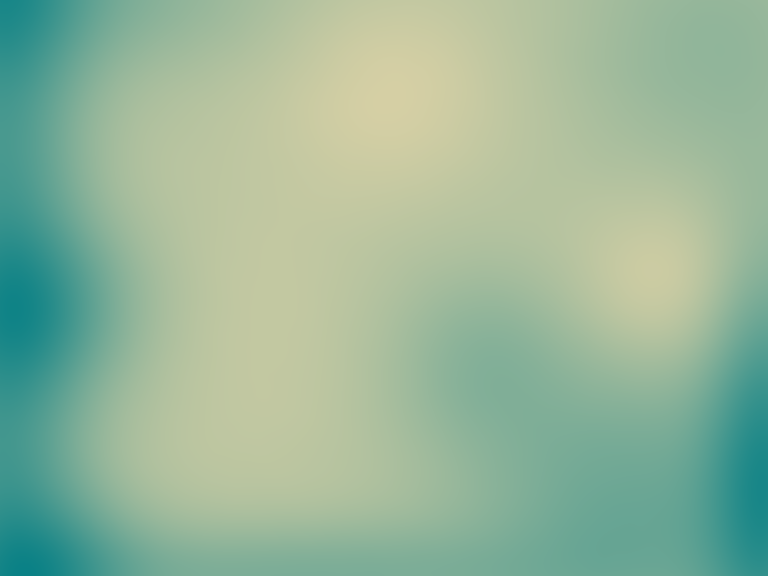
A WebGL 1 fragment shader for this background:

```glsl
precision mediump float;
// Soft blurred backdrop: sandy light fading into teal at the sides and corners.
// Gaussian glows and shadows add up to one warmth value, which picks a colour
// on a teal to sand ramp; layered sines give a very faint mottling.

uniform vec2 u_resolution;

#define COOL_TEAL vec3(0.0, 0.490, 0.518)
#define WARM_SAND vec3(1.0, 0.875, 0.668)
#define BASE_WARMTH 0.72
#define MIN_WARMTH 0.04
#define LEFT_EDGE_DEPTH 0.42
#define LEFT_EDGE_WIDTH 0.11
#define MOTTLE_STRENGTH 0.004

// Elliptical Gaussian: 1 at the centre, fading over the given radii
float glow(vec2 p, vec2 center, vec2 radii) {
  vec2 d = (p - center) / radii;
  return exp(-dot(d, d));
}

// Rotated sine layers, roughly -1 to 1
float mottle(vec2 p) {
  float sum = 0.0;
  float amplitude = 0.5;
  p *= 14.0;
  for (int i = 0; i < 4; i++) {
    sum += amplitude * sin(p.x + 1.7 * sin(p.y)) * cos(p.y * 0.8);
    p = mat2(1.3, 1.1, -1.1, 1.3) * p + 2.4;
    amplitude *= 0.6;
  }
  return sum;
}

float warmthAt(vec2 p) {
  float warmth = BASE_WARMTH;

  // Warm light: top, centre left, right
  warmth += 0.12 * glow(p, vec2(0.508, 0.84), vec2(0.145, 0.182));
  warmth += 0.045 * glow(p, vec2(0.345, 0.42), vec2(0.13, 0.30));
  warmth += 0.135 * glow(p, vec2(0.860, 0.505), vec2(0.115, 0.15));

  // Left side: even edge falloff, deeper in the middle and both corners
  float edge = p.x / LEFT_EDGE_WIDTH;
  warmth -= LEFT_EDGE_DEPTH * exp(-edge * edge);
  warmth -= 0.28 * glow(p, vec2(0.06, 0.465), vec2(0.13, 0.153));
  warmth -= 0.23 * glow(p, vec2(0.08, 1.02), vec2(0.25, 0.15));
  warmth -= 0.27 * glow(p, vec2(0.08, 0.0), vec2(0.12, 0.15));

  // Bottom band
  warmth -= 0.24 * glow(p, vec2(0.38, 0.0), vec2(0.31, 0.095));

  // Lower right pool, its arm towards the centre, and the right edge
  warmth -= 0.30 * glow(p, vec2(0.82, 0.10), vec2(0.215, 0.295));
  warmth -= 0.15 * glow(p, vec2(0.625, 0.375), vec2(0.12, 0.165));
  warmth -= 0.48 * glow(p, vec2(1.0, 0.18), vec2(0.08, 0.37));

  // Upper right haze
  warmth -= 0.15 * glow(p, vec2(0.925, 0.92), vec2(0.18, 0.24));
  return warmth;
}

void main() {
  vec2 uv = gl_FragCoord.xy / u_resolution;
  float aspect = u_resolution.x / u_resolution.y;
  float warmth = warmthAt(uv) + MOTTLE_STRENGTH * mottle(uv * vec2(aspect, 1.0));
  gl_FragColor = vec4(mix(COOL_TEAL, WARM_SAND, max(warmth, MIN_WARMTH)), 1.0);
}
```
